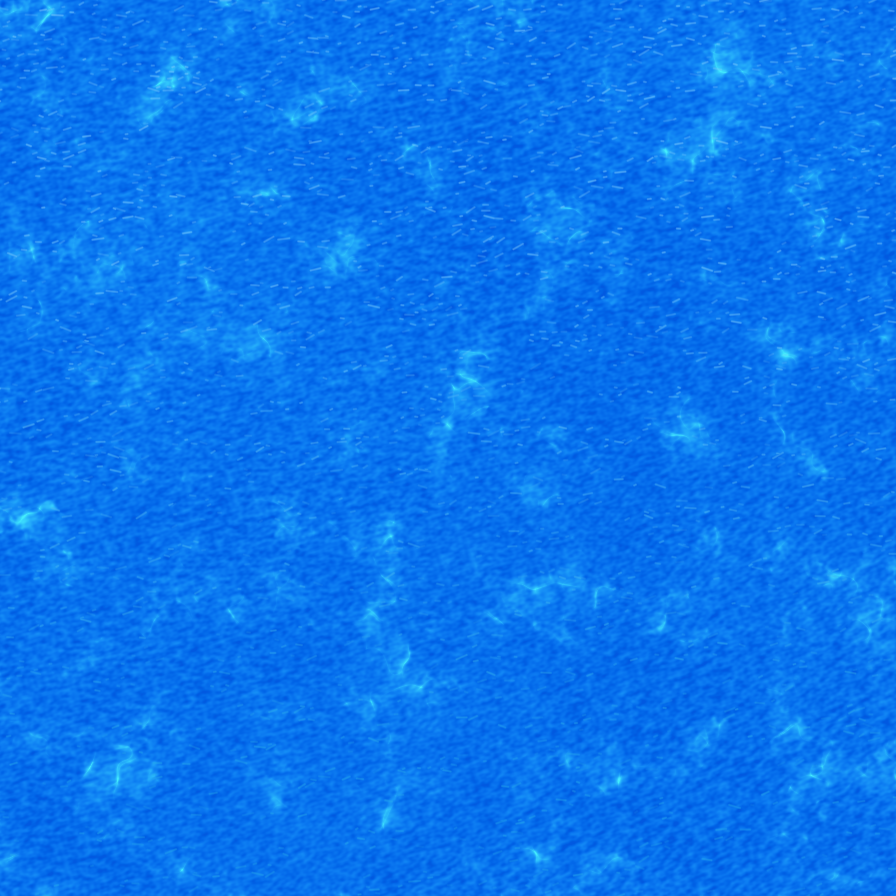
Give the GLSL for this texture, as a Shadertoy shader.

```glsl
// Sunlit blue water seen from above: broken cloudy patches of light, small cyan
// caustic knots and threads, fine slanted ripples and rows of short pale glints.
// Gradient noise sets one light level, which is then turned into a colour.

#define BASE_LIGHT 0.444
#define PATCH_SCALE 10.5
#define PATCH_LIGHT 0.12
#define CAUSTIC_SCALE 23.0
#define CAUSTIC_LIGHT 0.33
#define RIPPLE_SCALE vec2(62.0, 150.0)
#define RIPPLE_LIGHT 0.125
#define GRAIN_LIGHT 0.095
#define GLINT_CELLS vec2(62.0, 120.0)
#define GLINT_LENGTH 0.0062
#define GLINT_WIDTH 0.0010
#define GLINT_OPACITY 0.52

vec2 hash2(vec2 p) {
    vec3 h = fract(vec3(p.xyx) * vec3(0.1031, 0.1030, 0.0973));
    h += dot(h, h.yzx + 33.33);
    return fract((h.xx + h.yz) * h.zy);
}

mat2 rotate(float angle) {
    float c = cos(angle), s = sin(angle);
    return mat2(c, -s, s, c);
}

float cornerSlope(vec2 cell, vec2 offset) {
    float angle = 6.2832 * hash2(cell).x;
    return dot(vec2(cos(angle), sin(angle)), offset);
}

float gradientNoise(vec2 p) {
    vec2 i = floor(p), f = fract(p);
    vec2 u = f * f * f * (f * (f * 6.0 - 15.0) + 10.0);
    vec2 e = vec2(1.0, 0.0);
    float low = mix(cornerSlope(i, f), cornerSlope(i + e, f - e), u.x);
    float high = mix(cornerSlope(i + e.yx, f - e.yx), cornerSlope(i + 1.0, f - 1.0), u.x);
    return mix(low, high, u.y);
}

float fbm(vec2 p) {
    float sum = 0.0, gain = 1.0;
    for (int k = 0; k < 5; k++) {
        sum += gain * gradientNoise(p);
        p = rotate(0.6) * p * 2.03 + 17.3;
        gain *= 0.66;
    }
    return sum;
}

// Bright knots where two wandering contour lines meet, with faint threads.
float caustics(vec2 p) {
    vec2 bend = vec2(gradientNoise(p * 38.0 + 5.0), gradientNoise(p * 38.0 + 61.0));
    vec2 q = (p + 0.017 * bend) * CAUSTIC_SCALE;
    float a = abs(gradientNoise(q + 31.0));
    float b = abs(gradientNoise(q * 1.3 + 83.0));
    return 0.3 * exp(-18.0 * a) + exp(-8.0 * (a + b));
}

// Ripples turn from nearly level to a steeper slant at the lower right.
float ripples(vec2 p) {
    vec2 q = p + 0.006 * gradientNoise(p * 25.0);
    float level = gradientNoise(rotate(0.12) * q * RIPPLE_SCALE.yx * 0.0 + rotate(0.12) * q * RIPPLE_SCALE + 40.0);
    float steep = gradientNoise((rotate(0.55) * q) * RIPPLE_SCALE + 90.0);
    return mix(level, steep, smoothstep(0.1, 0.75, p.x - p.y + 0.15));
}

// One short stroke per cell, kept only where the wind rows allow it.
float glints(vec2 p, float pixel) {
    vec2 home = floor(p * GLINT_CELLS);
    float cover = 0.0;
    for (int y = -1; y <= 1; y++)
    for (int x = -1; x <= 1; x++) {
        vec2 cell = home + vec2(x, y);
        vec2 spot = hash2(cell + 11.0), trait = hash2(cell + 207.0);
        vec2 centre = (cell + spot) / GLINT_CELLS;
        float row = gradientNoise((rotate(0.17) * centre) * vec2(13.0, 40.0) + 7.0);
        float chance = smoothstep(-0.25, 0.75, row + 0.3 * (centre.y - 0.35));
        vec2 d = rotate(mix(-0.4, 0.6, trait.y)) * (p - centre);
        float reach = GLINT_LENGTH * mix(0.15, 1.0, spot.y * spot.y);
        float gap = length(vec2(max(abs(d.x) - reach, 0.0), d.y));
        float stroke = 1.0 - smoothstep(0.0, GLINT_WIDTH + pixel, gap);
        cover = max(cover, stroke * step(trait.x, chance) * mix(0.3, 1.0, spot.x));
    }
    return cover;
}

vec3 waterColour(float light) {
    float lift = max(light - 0.41, -0.05);
    return vec3(max(0.012 + 0.49 * lift, 0.003), light, 0.915 + 0.075 * (1.0 - exp(-7.0 * lift)));
}

void mainImage(out vec4 fragColor, in vec2 fragCoord) {
    vec2 p = fragCoord / iResolution.y;
    float pixel = 1.0 / iResolution.y;

    // Broad tone and cloudy patches
    float cloud = fbm(p * PATCH_SCALE + 3.0);
    float light = BASE_LIGHT + 0.045 * gradientNoise(p * 2.6 + 9.0) + 0.03 * cloud;
    light += PATCH_LIGHT * smoothstep(0.0, 1.1, cloud);

    // Caustics live inside the lighter patches
    light += CAUSTIC_LIGHT * smoothstep(0.1, 0.7, cloud) * caustics(p);

    // Fine surface texture
    light += RIPPLE_LIGHT * ripples(p);
    light += GRAIN_LIGHT * gradientNoise((rotate(0.3) * p) * vec2(150.0, 230.0));

    // Glints fade from pale at the top to teal at the bottom
    vec3 colour = waterColour(clamp(light, 0.35, 0.92));
    vec3 glintColour = mix(vec3(0.14, 0.66, 0.92), vec3(0.50, 0.80, 0.99), smoothstep(0.1, 0.8, p.y));
    colour = mix(colour, glintColour, GLINT_OPACITY * glints(p, pixel));
    fragColor = vec4(colour, 1.0);
}
```
